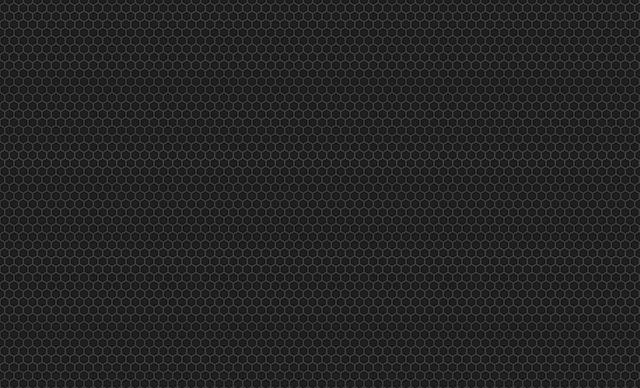
Reproduce this pattern procedurally as a Shadertoy shader.

```glsl
#define COLUMNS 68.57
#define ROW_STEP 0.875
#define RIM_START 0.305
#define WALL_START 0.392
#define RIDGE_START 0.462
#define FILL_COLOR vec3(0.12)
#define RIM_COLOR vec3(0.077)
#define WALL_COLOR vec3(0.182)
#define RIDGE_COLOR vec3(0.252)
#define ROW_VARIATION 0.05
#define FILTER_WIDTH 0.55
#define SAMPLES 4

const vec2 HEX_PERIOD = vec2(1.0, 1.7320508);
const float TAU = 6.2831853;

// Distance from the nearest cell centre: 0 at the centre, 0.5 on the border
float hexDistance(vec2 p) {
    vec2 even = mod(p + 0.5 * HEX_PERIOD, HEX_PERIOD) - 0.5 * HEX_PERIOD;
    vec2 odd = mod(p, HEX_PERIOD) - 0.5 * HEX_PERIOD;
    vec2 q = abs(dot(even, even) < dot(odd, odd) ? even : odd);
    return max(q.x, dot(q, 0.5 * HEX_PERIOD));
}

// Layered sines that make some rows of walls a little brighter
float rowBrightness(float y) {
    float row = y / (0.5 * HEX_PERIOD.y);
    return 1.0 + ROW_VARIATION * (0.6 * sin(TAU * row / 6.0) + 0.4 * sin(TAU * row / 15.0));
}

// Dark cell with a shaded rim, a grey wall and a lighter ridge along its middle
vec3 meshColor(vec2 p, float blur) {
    float d = hexDistance(p);
    vec3 color = mix(FILL_COLOR, RIM_COLOR, smoothstep(RIM_START - blur, RIM_START + blur, d));
    vec3 wall = mix(WALL_COLOR, RIDGE_COLOR, smoothstep(RIDGE_START - blur, RIDGE_START + blur, d));
    wall *= rowBrightness(p.y);
    return mix(color, wall, smoothstep(WALL_START - blur, WALL_START + blur, d));
}

void mainImage(out vec4 fragColor, in vec2 fragCoord) {
    float pixel = COLUMNS / iResolution.x;
    vec2 cellScale = pixel * vec2(1.0, 0.5 * HEX_PERIOD.y / ROW_STEP);
    vec2 fromTop = vec2(fragCoord.x, iResolution.y - fragCoord.y);

    // Average a tight grid of subpixel samples to keep thin walls crisp
    float spacing = FILTER_WIDTH / float(SAMPLES);
    vec3 sum = vec3(0.0);
    for (int j = 0; j < SAMPLES; j++) {
        for (int i = 0; i < SAMPLES; i++) {
            vec2 offset = (vec2(i, j) + 0.5 - 0.5 * float(SAMPLES)) * spacing;
            sum += meshColor((fromTop + offset) * cellScale, 0.5 * pixel * spacing);
        }
    }
    fragColor = vec4(sum / float(SAMPLES * SAMPLES), 1.0);
}
```
